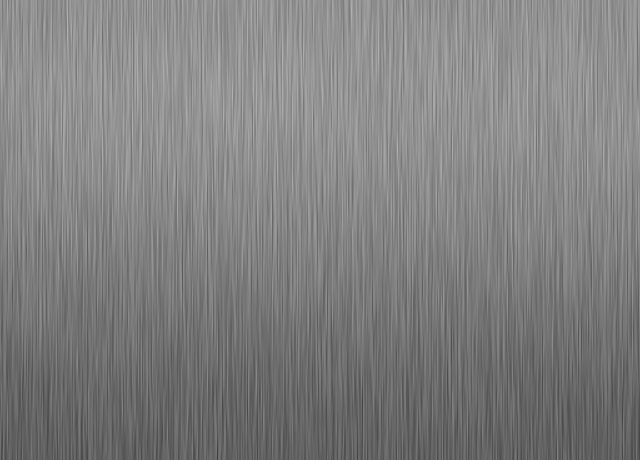
Give the GLSL for this texture, as a Shadertoy shader.

```glsl
// Vertically brushed grey metal, lit from above and darker at the foot.
// Layers of stretched noise, each column shifted at random along its length
// and set off against its neighbours, form hairlines over a smooth gradient.

const float FOOT_GREY = 0.376;      // base tone at the bottom
const float UPPER_GREY = 0.583;     // base tone of the bright band
const float TOP_FALLOFF = 0.012;    // slight dimming at the top edge
const float SIDE_FALLOFF = 0.012;   // slight dimming at both sides

// Streak layers: cells across the width, cells along the height
const vec2 HAIRLINES = vec2(512.0, 9.0);
const vec2 STRANDS = vec2(330.0, 12.0);
const vec2 FLECKS = vec2(512.0, 24.0);

const float HAIRLINE_CONTRAST = 0.073;
const float STRAND_CONTRAST = 0.034;
const float FLECK_CONTRAST = 0.040;
const float SEPARATION = 0.27;      // how far a streak repels its neighbours

// Integer hash, 0 to 1
float hash(ivec2 cell, int seed) {
    uint h = uint(cell.x) * 73856093u ^ uint(cell.y) * 19349663u
           ^ uint(seed) * 83492791u;
    h = (h ^ (h >> 16)) * 73244475u;
    h = (h ^ (h >> 15)) * 668265263u;
    h ^= h >> 16;
    return float(h & 65535u) / 65535.0;
}

// Smooth noise along one column, with a random shift, -1 to 1
float columnNoise(int column, float along, int seed) {
    along += 8.0 * hash(ivec2(column, -1), seed);
    int row = int(floor(along));
    float blend = smoothstep(0.0, 1.0, fract(along));
    float value = mix(hash(ivec2(column, row), seed),
                      hash(ivec2(column, row + 1), seed), blend);
    return 2.0 * value - 1.0;
}

// Soft-edged streaks, with broad swells held back by the separation
float streaks(vec2 uv, vec2 cells, int seed) {
    vec2 p = uv * cells;
    int column = int(floor(p.x));
    float outerLeft = columnNoise(column - 1, p.y, seed);
    float left = columnNoise(column, p.y, seed);
    float right = columnNoise(column + 1, p.y, seed);
    float outerRight = columnNoise(column + 2, p.y, seed);
    return mix(left - SEPARATION * (outerLeft + right),
               right - SEPARATION * (left + outerRight),
               smoothstep(0.0, 1.0, fract(p.x)));
}

void mainImage(out vec4 fragColor, in vec2 fragCoord) {
    vec2 uv = fragCoord / iResolution.xy;

    // Broad lighting
    float grey = mix(FOOT_GREY, UPPER_GREY, smoothstep(-0.1, 0.85, uv.y));
    grey -= TOP_FALLOFF * smoothstep(0.8, 1.0, uv.y);
    grey -= SIDE_FALLOFF * pow(abs(2.0 * uv.x - 1.0), 3.0);

    // Brushed grain
    grey += HAIRLINE_CONTRAST * streaks(uv, HAIRLINES, 1);
    grey += STRAND_CONTRAST * streaks(uv, STRANDS, 2);
    grey += FLECK_CONTRAST * streaks(uv, FLECKS, 3);

    fragColor = vec4(vec3(clamp(grey, 0.0, 1.0)), 1.0);
}
```
